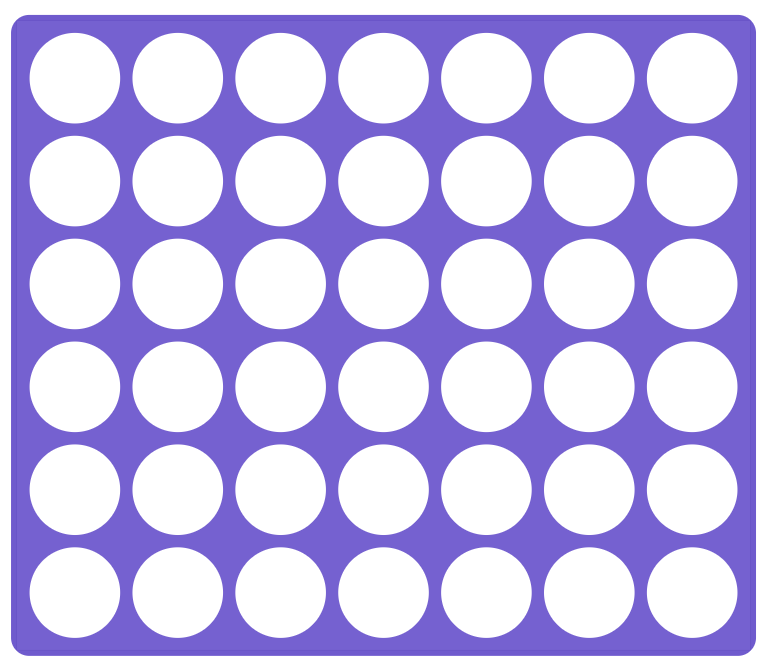
A WebGL 2 fragment shader for this pattern:

```glsl
#version 300 es
precision highp float;
// A violet rounded board with a seven by six grid of round white holes.

#define GRID vec2(7.0, 6.0)
#define PITCH 0.1531
#define HOLE_RADIUS 0.0674
#define BOARD_CENTER vec2(-0.0007, 0.0009)
#define BOARD_HALF vec2(0.5543, 0.4769)
#define CORNER_RADIUS 0.027
#define RIM_WIDTH 0.0082
#define SEAM_HALF 0.0007
#define BOARD_COLOR vec3(0.46, 0.38, 0.815)
#define RIM_COLOR vec3(0.435, 0.355, 0.805)
#define SEAM_COLOR vec3(0.41, 0.33, 0.78)

uniform vec2 u_resolution;
out vec4 fragColor;

float roundedBox(vec2 p, vec2 halfSize, float radius) {
    vec2 q = abs(p) - halfSize + radius;
    return length(max(q, 0.0)) + min(max(q.x, q.y), 0.0) - radius;
}

// Coverage of a signed distance, smoothed over one pixel.
float fill(float dist, float pixel) {
    return clamp(0.5 - dist / pixel, 0.0, 1.0);
}

void main() {
    // Centered coordinates, one unit being the canvas height.
    float scale = min(u_resolution.y, u_resolution.x * 0.875);
    vec2 p = (gl_FragCoord.xy - 0.5 * u_resolution) / scale - BOARD_CENTER;
    float pixel = 1.0 / scale;

    // Board with a darker rim and a thin seam inside it.
    float board = roundedBox(p, BOARD_HALF, CORNER_RADIUS);
    float panel = roundedBox(p, BOARD_HALF - RIM_WIDTH, 0.0);
    vec3 violet = mix(RIM_COLOR, BOARD_COLOR, fill(panel, pixel));
    violet = mix(violet, SEAM_COLOR, fill(abs(panel) - SEAM_HALF, pixel));

    // Nearest hole of the grid.
    vec2 cell = clamp(floor(p / PITCH + 0.5 * GRID), vec2(0.0), GRID - 1.0);
    vec2 center = (cell + 0.5 - 0.5 * GRID) * PITCH;
    float hole = length(p - center) - HOLE_RADIUS;

    float solid = fill(max(board, -hole), pixel);
    fragColor = vec4(mix(vec3(1.0), violet, solid), 1.0);
}
```
